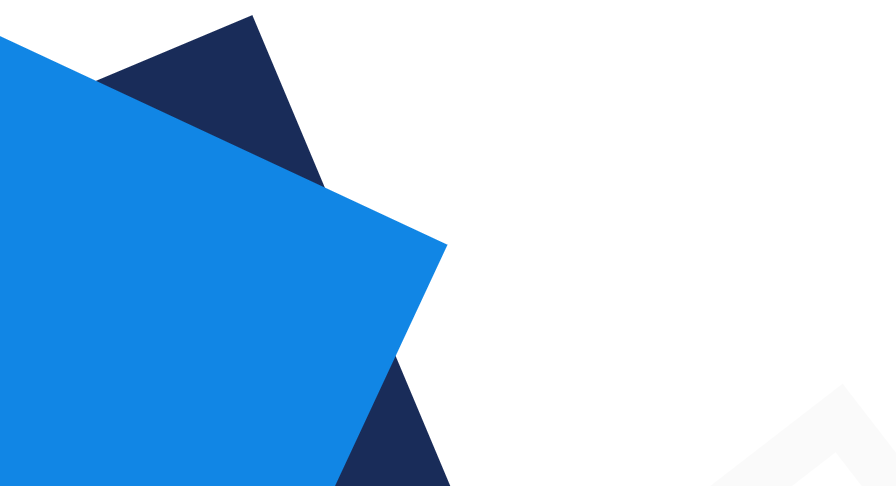
Give the GLSL for this background, as a WebGL 2 fragment shader.

```glsl
#version 300 es
precision highp float;

uniform vec2 u_resolution;
out vec4 outColor;

// Colours
const vec3 WHITE = vec3(1.0);
const vec3 BLUE = vec3(0.066, 0.525, 0.898);
const vec3 NAVY = vec3(0.098, 0.171, 0.349);
const vec3 PALE = vec3(0.980);

// Corner points, in canvas heights
const vec2 BLUE_CORNER = vec2(0.9208, 0.4964);
const vec2 NAVY_CORNER = vec2(0.5192, 0.9689);
const vec2 PALE_OUTER = vec2(1.7338, 0.2105);
const vec2 PALE_INNER = vec2(1.7194, 0.0694);

// Tilts, in degrees
const float BLUE_TILT = -25.0;
const float NAVY_TILT = 22.8;
const float PALE_TILT = 37.7;

// Signed distance to a tilted right-angled corner, negative inside
float cornerDistance(vec2 p, vec2 corner, float tilt) {
    float a = radians(tilt);
    vec2 axis = vec2(cos(a), sin(a));
    vec2 d = p - corner;
    return max(dot(d, axis), dot(d, vec2(-axis.y, axis.x)));
}

// Antialiased coverage of a shape from its signed distance
float coverage(float d) {
    return clamp(0.5 - d * u_resolution.y, 0.0, 1.0);
}

void main() {
    vec2 p = gl_FragCoord.xy / u_resolution.y;

    // Faint chevron: outer corner with the inner one cut away
    float outer = cornerDistance(p, PALE_OUTER, PALE_TILT);
    float inner = cornerDistance(p, PALE_INNER, PALE_TILT);
    vec3 color = mix(WHITE, PALE, coverage(max(outer, -inner)));

    // Navy sheet behind the blue one
    color = mix(color, NAVY, coverage(cornerDistance(p, NAVY_CORNER, NAVY_TILT)));
    color = mix(color, BLUE, coverage(cornerDistance(p, BLUE_CORNER, BLUE_TILT)));

    outColor = vec4(color, 1.0);
}
```
